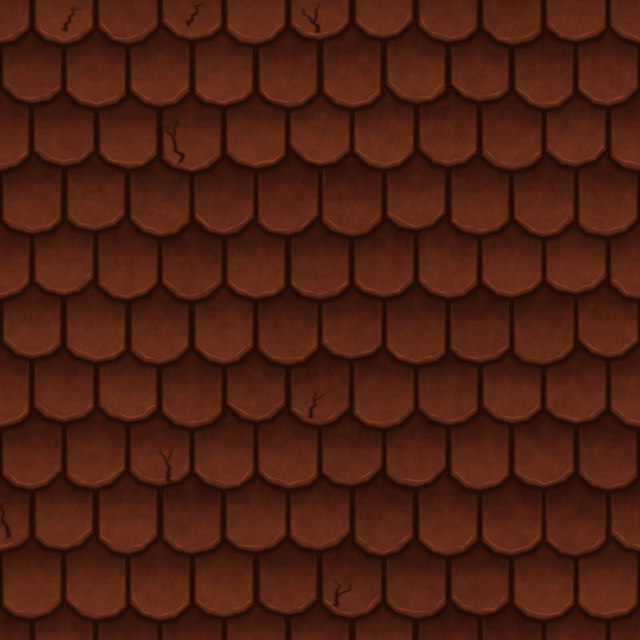
Write a WebGL 1 fragment shader that draws this pattern.

```glsl
precision highp float;
uniform vec2 u_resolution;

const float REPEATS = 10.0;        // tiles across and rows down
const float TIP_OFFSET = 0.66;     // tip of the first row, in rows from the top
const float HALF_WIDTH = 0.485;
const float SIDE_BEVEL = 0.045;
const float BOTTOM_BEVEL = 0.085;
const float EDGE_SOFTNESS = 0.065;
const float TIP_JITTER = 0.12;
const float TILT_JITTER = 0.16;
const float TONE_JITTER = 0.34;
const float CRACK_CHANCE = 0.13;
const vec3 GAP_COLOR = vec3(0.155, 0.052, 0.022);
const vec3 SHADE_COLOR = vec3(0.255, 0.10, 0.052);
const vec3 CLAY_COLOR = vec3(0.395, 0.178, 0.093);
const vec3 RIM_COLOR = vec3(0.54, 0.265, 0.15);

float hash(vec2 p, float seed) {
  return fract(sin(dot(p, vec2(127.1, 311.7)) + seed * 74.7) * 43758.55);
}

float cornerNoise(vec2 cell, vec2 offset) {
  float angle = 6.2832 * hash(cell, 0.5);
  return dot(vec2(cos(angle), sin(angle)), offset);
}

float gradientNoise(vec2 p) {
  vec2 i = floor(p), f = fract(p), e = vec2(1.0, 0.0);
  vec2 u = f * f * f * (f * (f * 6.0 - 15.0) + 10.0);
  float near = mix(cornerNoise(i, f), cornerNoise(i + e, f - e), u.x);
  float far = mix(cornerNoise(i + e.yx, f - e.yx), cornerNoise(i + 1.0, f - 1.0), u.x);
  return mix(near, far, u.y);
}

float fbm(vec2 p) {
  float sum = 0.0, amp = 0.5;
  for (int i = 0; i < 4; i++) {
    sum += amp * gradientNoise(p);
    p = p * 2.1 + 17.3;
    amp *= 0.6;
  }
  return sum;
}

// Distances to the sides (x) and to the chamfered lower edge (y)
vec2 tileEdges(vec2 q, vec2 id) {
  float a = abs(q.x);
  float y = q.y - (hash(id, 2.0) - 0.5) * TILT_JITTER * q.x;
  float corner = 0.18 + 0.07 * (hash(id, 3.0 + step(0.0, q.x)) - 0.5);
  float keel = (a * 0.25 - y) * 0.97;
  float chamfer = (a * 0.9 - y - corner) * 0.74;
  return vec2(a - HALF_WIDTH + 0.02 * hash(id, 5.0), max(keel, chamfer));
}

// Signed distance to a jagged, tapering and sometimes forked crack
float crackDistance(vec2 q, vec2 id) {
  float lean = (hash(id, 7.0) - 0.5) * 1.5;
  float c = cos(lean), s = sin(lean);
  vec2 r = q - vec2((hash(id, 8.0) - 0.5) * 0.6, 0.06 + 0.2 * hash(id, 9.0));
  r = vec2(c * r.x + s * r.y, c * r.y - s * r.x);
  float reach = 0.35 + 0.3 * hash(id, 10.0);
  float path = r.x + 0.10 * gradientNoise(vec2(r.y * 8.0, id.x + 3.7 * id.y));
  float fork = max(0.0, r.y - reach * (0.3 + 0.8 * hash(id, 11.0))) * 0.5;
  float width = 0.03 * (1.0 - r.y / reach);
  return max(abs(abs(path) - fork) - width, max(-r.y, r.y - reach));
}

vec3 shadeTile(vec2 q, vec2 id, vec2 edges, float px) {
  // Mottled clay face, lighter towards the lower edge
  vec2 grainPos = q + id * 7.31;
  float light = 1.0 - smoothstep(0.15, 1.15, q.y);
  light += (hash(id, 6.0) - 0.5) * TONE_JITTER;
  light += fbm(grainPos * 4.0) * 0.55 + fbm(grainPos * 17.0) * 0.25;
  vec3 col = mix(SHADE_COLOR, CLAY_COLOR, clamp(light, -0.2, 1.2));

  // Worn bevel with a bright, broken inner ridge
  float chip = gradientNoise(grainPos * 3.5);
  float side = edges.x + SIDE_BEVEL + 0.015 * chip;
  float bottom = edges.y + BOTTOM_BEVEL + 0.05 * chip;
  float inner = max(side, bottom);
  col = mix(col, CLAY_COLOR * 0.86, smoothstep(-0.01, 0.01, inner) * 0.7);
  float ridge = exp(-inner * inner / 0.00022);
  ridge *= mix(0.4, 0.75, smoothstep(-0.03, 0.03, bottom - side));
  ridge *= clamp(0.65 + 1.3 * gradientNoise(grainPos * 6.0 + 5.0), 0.1, 1.0);
  col = mix(col, RIM_COLOR, ridge * clamp(0.35 + 0.6 * light, 0.0, 1.0));
  float rise = -max(edges.x, edges.y);
  col = mix(GAP_COLOR, col, smoothstep(-0.02, EDGE_SOFTNESS, rise));

  // Cracks on a few tiles
  float cracked = step(hash(id, 12.0), CRACK_CHANCE);
  float d = crackDistance(q, id);
  col *= 1.0 - 0.25 * cracked * (1.0 - smoothstep(0.0, 0.05, d));
  return mix(col, GAP_COLOR, 0.9 * cracked * (1.0 - smoothstep(-px, px, d)));
}

void main() {
  vec2 uv = gl_FragCoord.xy / u_resolution;
  vec2 p = vec2(uv.x, 1.0 - uv.y) * REPEATS;
  float px = REPEATS / min(u_resolution.x, u_resolution.y);
  float topRow = floor(p.y - TIP_OFFSET - 0.2);
  vec3 col = GAP_COLOR;

  // Paint rows from the lowest layer up, each shading the one beneath
  for (int layer = 0; layer < 3; layer++) {
    float row = topRow + 2.0 - float(layer);
    float x = p.x - 0.5 * mod(row, 2.0);
    float nearest = 10.0;
    vec2 q = vec2(0.0), id = vec2(0.0), edges = vec2(0.0);
    for (int k = 0; k < 2; k++) {
      float column = floor(x) + float(k);
      vec2 tileId = mod(vec2(column, row), REPEATS);
      float tip = row + TIP_OFFSET + (hash(tileId, 1.0) - 0.5) * TIP_JITTER;
      vec2 offset = vec2(x - column, tip - p.y);
      vec2 e = tileEdges(offset, tileId);
      if (max(e.x, e.y) < nearest) {
        nearest = max(e.x, e.y); q = offset; id = tileId; edges = e;
      }
    }
    float shadow = mix(0.5, 1.0, smoothstep(-0.02, 0.12, nearest));
    shadow *= mix(0.8, 1.0, smoothstep(0.0, 0.45, nearest));
    float cover = 1.0 - smoothstep(-px, px, nearest);
    col = mix(col * shadow, shadeTile(q, id, edges, px), cover);
  }
  gl_FragColor = vec4(max(col, GAP_COLOR * 0.9), 1.0);
}
```
